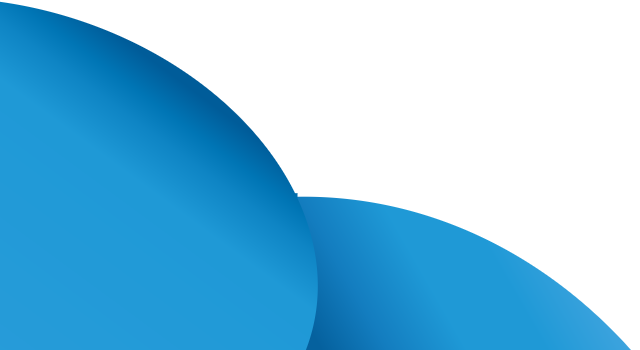
This background is drawn by a WebGL 2 fragment shader. Its source:

```glsl
#version 300 es
precision highp float;

// Lengths are in canvas heights
#define LEFT_TIP vec2(0.908, 0.183)
#define LEFT_CONIC vec3(-0.255, 0.585, 1.05)
#define RIGHT_CENTER vec2(0.869, -1.152)
#define RIGHT_RADII vec2(1.355, 1.590)
#define NOTCH_CENTER vec2(0.844, 0.442)
#define NOTCH_HALF vec2(0.006, 0.006)
#define NAVY vec3(0.0, 0.36, 0.60)
#define DEEP_BLUE vec3(0.0, 0.46, 0.71)
#define MID_BLUE vec3(0.055, 0.52, 0.77)
#define SKY_BLUE vec3(0.12, 0.60, 0.84)
#define PALE_BLUE vec3(0.24, 0.64, 0.87)

uniform vec2 u_resolution;
out vec4 fragColor;

// Tilted ellipse touching a vertical tangent at its right tip
float leftDistance(vec2 p) {
    vec2 q = vec2(LEFT_TIP.x - p.x, p.y - LEFT_TIP.y);
    float b = LEFT_CONIC.x, c = LEFT_CONIC.y, d = LEFT_CONIC.z;
    float f = q.y * q.y + b * q.x * q.y + c * q.x * q.x - d * q.x;
    vec2 slope = vec2(b * q.y + 2.0 * c * q.x - d, 2.0 * q.y + b * q.x);
    return f / max(length(slope), 0.001);
}

float ellipseDistance(vec2 p, vec2 radii) {
    vec2 q = p / radii;
    return (dot(q, q) - 1.0) / max(2.0 * length(q / radii), 0.001);
}

float boxDistance(vec2 p, vec2 halfSize) {
    vec2 q = abs(p) - halfSize;
    return length(max(q, 0.0)) + min(max(q.x, q.y), 0.0);
}

float ramp(float a, float b, float x) {
    return clamp((x - a) / (b - a), 0.0, 1.0);
}

// Bright body darkening toward the upper right
vec3 leftColor(vec2 p) {
    float t = dot(p, vec2(0.59, 0.80)) - 0.80;
    vec3 color = mix(SKY_BLUE + vec3(0.03, 0.01, 0.01), SKY_BLUE, ramp(-0.8, -0.18, t));
    color = mix(color, MID_BLUE, ramp(-0.18, -0.048, t));
    color = mix(color, DEEP_BLUE, ramp(-0.048, 0.024, t));
    return mix(color, NAVY, ramp(0.024, 0.119, t));
}

// Shaded lower left, fading to a pale right end
vec3 rightColor(vec2 p) {
    float s = dot(p, vec2(0.87, 0.50)) - 0.50;
    vec3 color = mix(NAVY + 0.02, MID_BLUE + vec3(0.02, -0.03, -0.02), ramp(0.30, 0.464, s));
    color = mix(color, SKY_BLUE, ramp(0.464, 0.66, s));
    return mix(color, PALE_BLUE, ramp(0.857, 1.07, s));
}

float coverage(float distanceToEdge) {
    return clamp(0.5 - distanceToEdge * u_resolution.y, 0.0, 1.0);
}

void main() {
    vec2 p = gl_FragCoord.xy / u_resolution.y;
    vec3 color = vec3(1.0);

    // Back shape, small notch at the join, then front shape
    color = mix(color, rightColor(p), coverage(ellipseDistance(p - RIGHT_CENTER, RIGHT_RADII)));
    color = mix(color, leftColor(p), coverage(boxDistance(p - NOTCH_CENTER, NOTCH_HALF)));
    color = mix(color, leftColor(p), coverage(leftDistance(p)));

    fragColor = vec4(color, 1.0);
}
```
